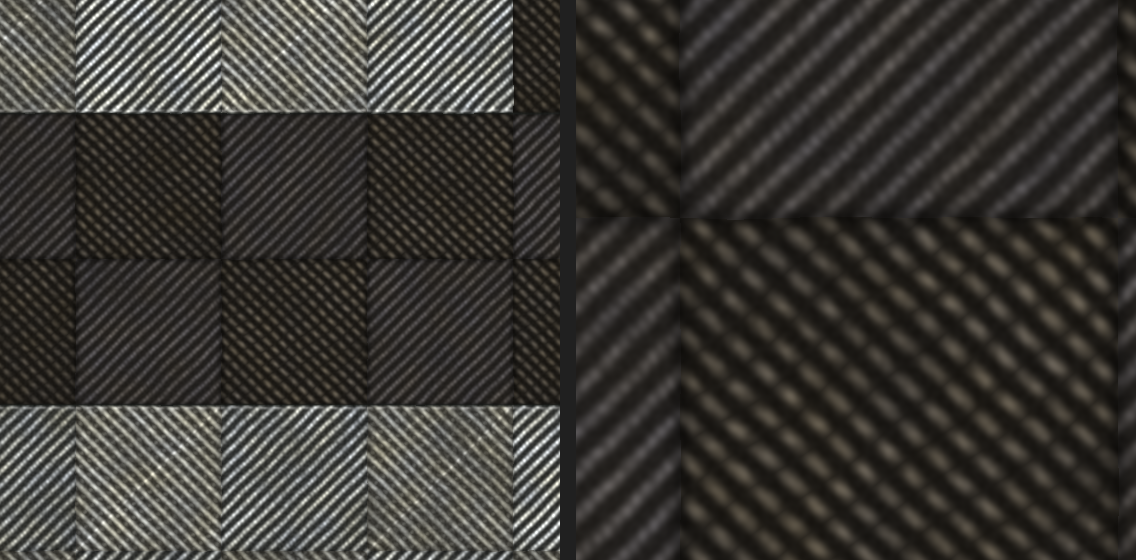
Left: the whole. Right: its middle third, enlarged.
Write a Shadertoy shader that draws this pattern.

```glsl
const float TAU = 6.2831853;
const float CELL = 0.2605;                // patch side in canvas units
const vec2 CORNER = vec2(0.135, 0.016);   // lower left of patch (0, 0)
const vec2 RIBS = vec2(10.3, 10.5);       // ribs per patch along x and y
const vec2 BREAKS = vec2(7.6, -9.4);      // dash breaks per patch along x and y

float hash(vec2 p) {
    return fract(sin(dot(p, vec2(127.1, 311.7))) * 43758.55);
}

vec2 gradientAt(vec2 p) {
    float a = TAU * hash(p);
    return vec2(cos(a), sin(a));
}

float gradientNoise(vec2 p) {
    vec2 i = floor(p), f = p - i;
    vec2 u = f * f * f * (f * (f * 6.0 - 15.0) + 10.0);
    vec2 e = vec2(1.0, 0.0);
    float low = mix(dot(gradientAt(i), f),
                    dot(gradientAt(i + e.xy), f - e.xy), u.x);
    float high = mix(dot(gradientAt(i + e.yx), f - e.yx),
                     dot(gradientAt(i + e.xx), f - e.xx), u.x);
    return mix(low, high, u.y);
}

// Rounded thread, one per unit of phase
float thread(float phase, float sharpness) {
    return pow(0.5 + 0.5 * cos(TAU * phase), sharpness);
}

// Soft line of given half width around zero
float softLine(float d, float halfWidth) {
    return exp(-d * d / (halfWidth * halfWidth));
}

// Continuous diagonal ribs with a fine twist
vec3 ribbedPatch(float along, float across, float lit, float sheen) {
    float twist = 0.9 + 0.1 * cos(TAU * (along * 2.6 + across * 0.5));
    float rib = thread(across, 1.6) * twist;
    vec3 ground = mix(vec3(0.13, 0.12, 0.11), vec3(0.18, 0.185, 0.175), lit);
    vec3 crest = mix(vec3(0.32, 0.305, 0.3), vec3(0.83, 0.84, 0.82), lit);
    return mix(ground, crest, rib * sheen);
}

// Ribs broken into dashes when dark, lightly latticed when lit
vec3 crossedPatch(float along, float across, float lit, float sheen) {
    float rib = thread(across, 1.4);
    float dash = thread(along, 0.6);
    float darkWeave = rib * (0.3 + 0.7 * dash);
    float litWeave = max(rib * (0.8 + 0.2 * dash), 0.28 * thread(along, 2.5));
    vec3 ground = mix(vec3(0.1, 0.09, 0.075), vec3(0.21, 0.205, 0.185), lit);
    vec3 crest = mix(vec3(0.335, 0.31, 0.27), vec3(0.68, 0.68, 0.64), lit);
    return mix(ground, crest, mix(darkWeave, litWeave, lit) * sheen);
}

void mainImage(out vec4 fragColor, in vec2 fragCoord) {
    vec2 uv = fragCoord / iResolution.y;
    vec2 grid = (uv - CORNER) / CELL;
    vec2 wobble = vec2(gradientNoise(grid * 4.0), gradientNoise(grid * 4.0 + 37.0));
    grid += 0.008 * wobble;

    // Patch layout: two pale rows, two dark rows, one dark upper corner
    vec2 id = floor(grid);
    vec2 local = grid - id;
    float lit = mod(id.y + 1.0, 4.0) < 2.0 ? 1.0 : 0.0;
    if (id.x > 2.0 && id.y > 2.0) lit = 0.0;
    bool crossed = mod(id.x + id.y, 2.0) < 0.5;

    // Mirrored coordinates join the ribs into chevrons and diamonds
    vec2 mirrored = abs(mod(grid + 1.0, 2.0) - 1.0);
    float across = dot(mirrored, RIBS);
    float along = dot(mirrored, BREAKS)
                + 0.45 * gradientNoise(grid * 3.0 + 19.0);

    // Uneven sheen between patches and along the threads
    float grain = gradientNoise(grid * 22.0);
    float sheen = 0.93 + 0.3 * (hash(id + 5.0) - 0.5) + 0.5 * grain
                + 0.35 * gradientNoise(grid * 2.5 + 11.0);
    sheen *= mix(1.0, 1.1, step(2.5, id.y));
    vec3 color = crossed ? crossedPatch(along, across, lit, sheen)
                         : ribbedPatch(along, across, lit, sheen);

    // Pale thread on the diagonal of lit crossed patches
    if (crossed) {
        float diagonal = softLine(mirrored.x - mirrored.y, 0.016);
        color += lit * diagonal * (0.12 + 0.1 * cos(TAU * across));
    }

    // Faint olive and violet tints
    float tint = gradientNoise(grid * 5.0 + 71.0);
    color *= 1.0 + tint * vec3(0.05, 0.02, -0.08);

    // Sunken seams and the stitched edge between pale and dark rows
    vec2 edge = min(local, 1.0 - local);
    float seam = max(softLine(edge.x, 0.022), softLine(edge.y, 0.022));
    color *= 1.0 - mix(0.35, 0.2, lit) * seam;
    float stitch = softLine(mirrored.y - 0.982, 0.012);
    color += lit * stitch * (0.16 + 0.14 * cos(TAU * RIBS.x * local.x));
    color = mix(color, vec3(0.11, 0.125, 0.115), 0.6 * softLine(1.0 - mirrored.y, 0.009));

    // Fine fibre grain
    color += 0.045 * gradientNoise(grid * 48.0) * (0.5 + lit);
    fragColor = vec4(clamp(color, 0.0, 1.0), 1.0);
}
```
